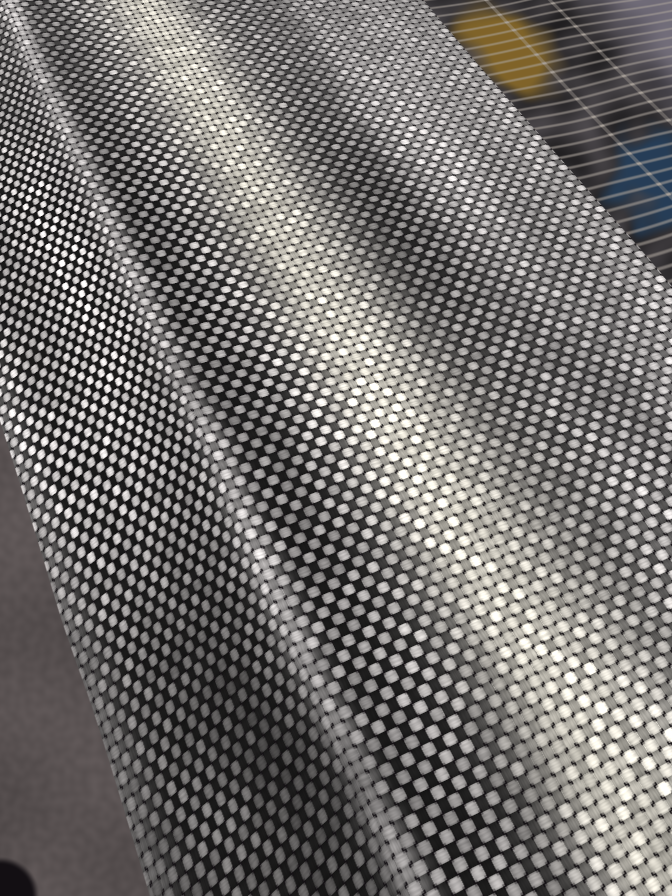
Reproduce this texture procedurally as a WebGL 1 fragment shader.

```glsl
precision highp float;
// Plain-woven carbon cloth draped over a roll, seen in perspective with a fold and a sheen band.
uniform vec2 u_resolution;

// Layout: warp tows fan out from VANISH; "slope" is the fan coordinate across them
const vec2 VANISH = vec2(-0.505, -1.135);
const float WEFT_VANISH = 3.0;    // x at which the weft rows converge
const float HORIZON_TILT = 0.21;
const float LEFT_EDGE = 0.315;
const float FOLD = 0.450;
const float RIGHT_EDGE = 0.863;
const float SHEEN = 0.587;
const float TOW_FRONT = 0.0075;   // warp tow width in front of the fold
const float TOW_SIDE = 0.0051;    // foreshortened width on the side face
const float WEFT_DENSITY = 71.0;
const float SIDE_TILT = 0.30;     // extra weft tilt where the cloth falls away
const float FLOAT_BIAS = 0.16;    // lengthens the weft floats
const vec2 HOLE = vec2(0.17, 0.19);
const float PI = 3.14159265;

const vec3 GAP = vec3(0.075, 0.06, 0.075);
const vec3 FIBRE = vec3(1.0, 0.98, 0.975);
const vec3 SHEEN_TINT = vec3(0.98, 0.98, 0.93);
const vec3 FLOOR = vec3(0.36, 0.33, 0.33);
const vec3 BACKDROP = vec3(0.20, 0.19, 0.20);
const vec3 YELLOW = vec3(0.50, 0.39, 0.16);
const vec3 BLUE = vec3(0.15, 0.24, 0.34);
const vec3 LILAC = vec3(0.50, 0.48, 0.54);
const vec3 YARN = vec3(0.66, 0.63, 0.60);

float hash(vec2 p) {
  p = fract(p * vec2(0.1031, 0.1137));
  p += dot(p, p.yx + 33.33);
  return fract((p.x + p.y) * p.x * 7.31);
}

vec2 gradient(vec2 cell) {
  float a = 2.0 * PI * hash(cell);
  return vec2(cos(a), sin(a));
}

float noise(vec2 p) {
  vec2 i = floor(p), f = fract(p), e = vec2(1.0, 0.0);
  vec2 w = f * f * f * (f * (f * 6.0 - 15.0) + 10.0);
  float low = mix(dot(gradient(i), f), dot(gradient(i + e.xy), f - e.xy), w.x);
  float high = mix(dot(gradient(i + e.yx), f - e.yx), dot(gradient(i + e.xx), f - e.xx), w.x);
  return mix(low, high, w.y);
}

float bell(float x, float width) {
  return exp(-x * x / (width * width));
}

float stripe(float x, float halfWidth, float soft) {
  return 1.0 - smoothstep(halfWidth - soft, halfWidth + soft, abs(x));
}

// Visible tows: weave coordinates g, pixel footprint px, tow brightness levels
vec3 weave(vec2 g, vec2 px, float warpLight, float weftLight) {
  vec2 c = fract(g) - 0.5, id = floor(g);
  float phase = 1.0 - 2.0 * mod(id.y, 2.0);
  float along = sin(PI * g.x) * phase + FLOAT_BIAS;
  float weftOver = clamp(0.5 + 0.5 * along / (PI * px.x), 0.0, 1.0) * stripe(c.y, 0.47, px.y);
  vec2 crown = 0.84 + 0.22 * cos(PI * c.yx);          // brightest where a tow arches over
  vec2 flank = 1.0 - 0.18 * smoothstep(0.30, 0.5, abs(c));
  vec2 strands = 1.0 + 0.14 * vec2(noise(g * vec2(6.0, 0.8)), noise(g * vec2(0.8, 6.0) + 40.0));
  vec2 wear = 0.87 + 0.26 * vec2(hash(id + 3.0), hash(id + 91.0));
  vec2 tow = vec2(warpLight, weftLight) * crown * flank * strands * wear;
  vec2 corner = 0.5 - abs(c);
  float hole = stripe(corner.x, HOLE.x, 0.04 + 0.5 * px.x) * stripe(corner.y, HOLE.y, 0.04 + 0.5 * px.y);
  return mix(FIBRE * mix(tow.x, tow.y, weftOver), GAP, hole * (0.95 - 0.6 * weftOver));
}

// Workshop behind the cloth, with loose weft ends and selvedge threads
vec3 backdrop(vec2 p, float slope, float weftRow, float px) {
  float mottle = noise(p * 25.0);
  vec3 col = BACKDROP * (1.0 + 0.9 * mottle);
  vec2 toYellow = p - vec2(0.565, 0.055);
  toYellow.y -= 0.4 * toYellow.x;
  float yellow = 1.0 - smoothstep(0.6, 1.2, length(toYellow / vec2(0.06, 0.045)) + 0.5 * mottle);
  float blue = 1.0 - smoothstep(0.6, 1.3, length((p - vec2(0.735, 0.2)) / vec2(0.05, 0.05)) + mottle);
  col = mix(col, YELLOW, yellow);
  col = mix(col, BLUE, blue);
  col = mix(col, LILAC, 0.8 * smoothstep(0.62, 0.72, p.x - 0.8 * p.y));
  float yarn = stripe(fract(weftRow * 0.5 + 0.3 * noise(p * 9.0)) - 0.5, 0.11, 0.05 + px * 0.4);
  float selvedge = stripe(slope - 0.925, 0.002, 0.001) + stripe(slope - 0.985, 0.002, 0.001);
  return mix(col, YARN, clamp(0.6 * yarn + 0.4 * selvedge, 0.0, 1.0));
}

void main() {
  vec2 p = vec2(gl_FragCoord.x, u_resolution.y - gl_FragCoord.y) / u_resolution.y;
  vec2 q = p - VANISH + 0.006 * vec2(noise(p * 5.0), noise(p * 5.0 + 17.0));
  float slope = q.x / q.y;
  float depth = q.y - HORIZON_TILT * q.x + SIDE_TILT * min(q.x - FOLD * q.y, 0.0);

  // Weave coordinates and the size of a pixel in them
  float side = 1.0 - step(FOLD, slope);
  float towWidth = mix(TOW_FRONT, TOW_SIDE, side);
  float rows = WEFT_DENSITY * (WEFT_VANISH - p.x) / depth;
  vec2 g = vec2((slope - FOLD) / towWidth + 200.0, 400.0 - rows);
  vec2 px = vec2(1.0 / (q.y * towWidth), rows / depth) / u_resolution.y;
  px = clamp(px * 0.8, 0.05, 0.4);

  // Warp and weft catch the light at different angles
  float cloud = noise(vec2(slope * 16.0, p.y * 3.0));
  float spread = slope > SHEEN ? 0.045 + 0.06 * p.y : 0.045;
  float sheen = bell(slope - SHEEN, spread);
  float ridge = bell(slope - FOLD - 0.003, 0.011) * (0.9 + 0.5 * noise(p * 12.0));
  float hem = bell(slope - LEFT_EDGE, 0.016);
  float right = smoothstep(0.60, 0.80, slope);
  float haze = 1.0 - smoothstep(0.0, 0.25, p.y);
  float shade = (1.0 - smoothstep(FOLD - 0.01, FOLD + 0.06, slope)) * smoothstep(0.45, 0.85, p.y);
  float dusk = bell(slope - 0.69, 0.05) * bell(p.y - 0.28, 0.3);
  float hollow = bell(slope - 0.505, 0.035);
  float warpLight = 0.10 + 0.60 * sheen + 0.28 * right + 0.45 * ridge + 0.28 * hem
                  + 0.14 * haze + 0.28 * cloud * right - 0.08 * dusk;
  float weftLight = 0.78 + 0.12 * sheen - 0.02 * right + 0.16 * ridge - 0.06 * haze
                  - 0.36 * shade - 0.20 * dusk - 0.12 * hollow + 0.34 * cloud;
  vec3 cloth = weave(g, px, warpLight, weftLight) * mix(vec3(1.0), SHEEN_TINT, sheen);

  // Floor on the left, workshop on the right
  vec3 ground = FLOOR * (0.95 + 0.25 * noise(p * 6.0) + 0.1 * noise(p * 90.0));
  ground = mix(ground, GAP, 1.0 - smoothstep(0.035, 0.045, length(p - vec2(0.0, 1.0))));
  float soft = 1.0 / (q.y * u_resolution.y);
  vec3 col = mix(ground, cloth, smoothstep(-soft, soft, slope - LEFT_EDGE));
  vec3 behind = backdrop(p, slope, g.y, px.y);
  col = mix(col, behind, smoothstep(-soft, soft, slope - RIGHT_EDGE));
  gl_FragColor = vec4(clamp(col, 0.0, 1.0), 1.0);
}
```
